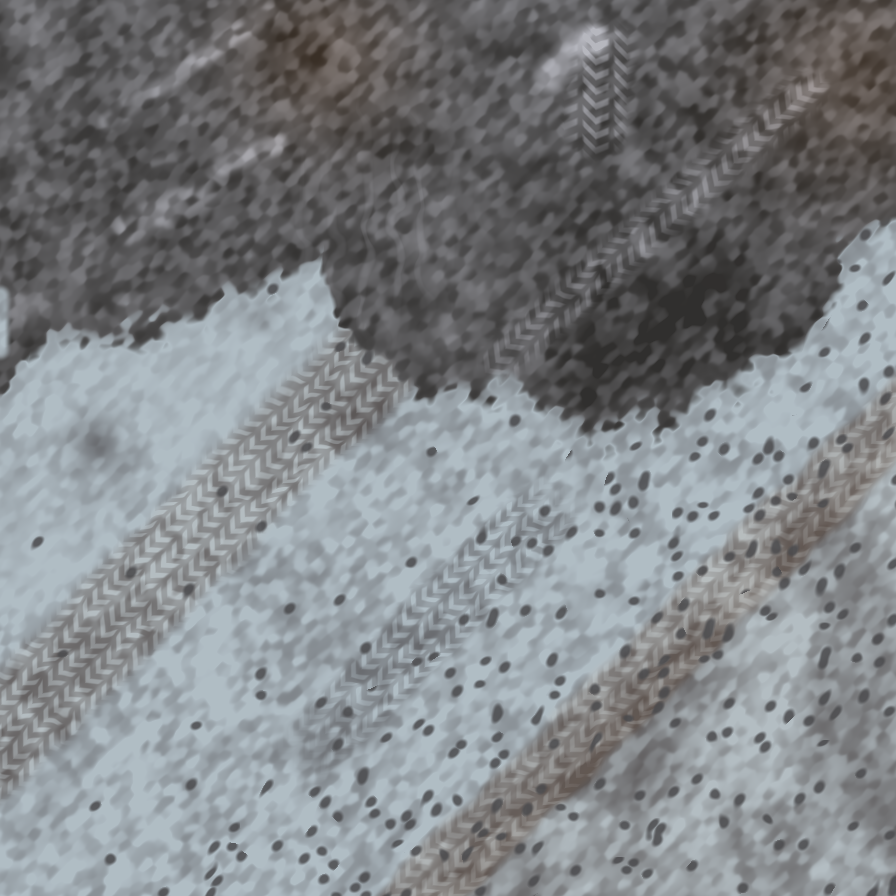
Reproduce this texture procedurally as a WebGL 2 fragment shader.

```glsl
#version 300 es
precision highp float;

uniform vec2 u_resolution;
out vec4 fragColor;

const vec3 SNOW   = vec3(0.69, 0.74, 0.77);
const vec3 SLUSH  = vec3(0.39, 0.395, 0.41);
const vec3 PEBBLE = vec3(0.29, 0.29, 0.30);
const vec3 SOIL   = vec3(0.19, 0.185, 0.18);
const vec3 STONE  = vec3(0.48, 0.48, 0.495);
const vec3 RUST   = vec3(0.035, 0.0, -0.03);
const float TREAD_PITCH = 0.0165;
const float EDGE_SOFT = 0.011;
const vec2 GRAIN_SCALE = vec2(75.0, 115.0);
const vec2 PEBBLE_SCALE = vec2(40.0, 58.0);

vec2 hash2(vec2 c) {
    vec3 h = fract(c.xyx * vec3(0.1031, 0.1030, 0.0973));
    h += dot(h, h.yzx + 33.33);
    return fract((h.xx + h.yz) * h.zy);
}

// Cellular noise: x = blended cell value, y = nearest distance, z = nearest id
vec3 cells(vec2 p) {
    vec2 base = floor(p), f = p - base;
    float sum = 0.0, weight = 0.0, nearest = 9.0, id = 0.0;
    for (int j = -1; j <= 1; j++)
    for (int i = -1; i <= 1; i++) {
        vec2 o = vec2(i, j);
        vec2 h = hash2(base + o + 71.0);
        vec2 r = o + 0.15 + 0.7 * h - f;
        float d = dot(r, r), w = exp(-5.0 * d);
        float value = fract(h.x * 7.3 + h.y * 13.7);
        sum += value * w;
        weight += w;
        if (d < nearest) { nearest = d; id = value; }
    }
    return vec3(sum / weight, sqrt(nearest), id);
}

float ramp(float a, float b, float x) { return clamp((x - a) / (b - a), 0.0, 1.0); }

float blob(vec2 p, vec2 c, vec2 r) {
    vec2 q = (p - c) / r;
    return exp(-dot(q, q));
}

float streak(vec2 p, vec2 a, vec2 b, float w) {
    vec2 d = b - a;
    float h = clamp(dot(p - a, d) / dot(d, d), 0.0, 1.0);
    return 1.0 - smoothstep(0.3 * w, w, length(p - a - d * h));
}

float band(float x, float centre, float halfWidth) {
    return 1.0 - smoothstep(0.75, 1.15, abs(x - centre) / halfWidth);
}

// Height of the snow line
float snowLine(float x) {
    float y = 0.557 + 0.058 * ramp(0.0, 0.03, x) + 0.007 * ramp(0.03, 0.13, x);
    y += 0.089 * ramp(0.13, 0.354, x) - 0.07 * ramp(0.358, 0.376, x);
    y += 0.02 * ramp(0.47, 0.56, x) - 0.084 * ramp(0.376, 0.47, x);
    y += 0.105 * ramp(0.664, 0.898, x) - 0.072 * ramp(0.56, 0.664, x);
    return y + 0.097 * ramp(0.898, 0.94, x) + 0.046 * ramp(0.94, 1.0, x);
}

// Chevron bars split into ribs
float tread(float along, float across, float ribWidth) {
    float rib = abs(fract(across / ribWidth) - 0.5);
    float bar = sin(6.2832 * (along / TREAD_PITCH + 1.5 * rib));
    return smoothstep(-0.5, 0.8, bar) * smoothstep(0.03, 0.15, rib);
}

void main() {
    vec2 p = gl_FragCoord.xy / u_resolution;
    vec2 diag = vec2(p.x + p.y, p.y - p.x) * 0.7071;
    vec3 grainCell = cells(diag * GRAIN_SCALE);
    float grain = grainCell.x - 0.5;
    float clump = cells(p * 30.0 + 5.0).x - 0.5;
    float mottle = cells(p * 10.0 + 19.0).x - 0.5;
    float across = p.y - p.x + 0.012 * clump + 0.01 * mottle;
    float along = diag.x + 0.006 * clump;

    // Bare ground
    float dark = blob(p, vec2(0.75, 0.62), vec2(0.13, 0.07))
               + 0.8 * blob(p, vec2(0.82, 0.74), vec2(0.08, 0.08))
               + 0.7 * blob(p, vec2(0.68, 0.54), vec2(0.06, 0.05))
               + 0.7 * blob(p, vec2(0.99, 0.93), vec2(0.08, 0.10));
    float tone = 0.56 + 0.75 * grain + 0.35 * clump + 0.35 * mottle - 0.34 * dark;
    tone += 0.2 * blob(p, vec2(0.58, 0.87), vec2(0.05, 0.05));
    float scuff = 0.5 * streak(p, vec2(0.12, 0.863), vec2(0.30, 0.987), 0.014)
                + 0.55 * streak(p, vec2(0.145, 0.745), vec2(0.24, 0.79), 0.024)
                + 0.7 * streak(p, vec2(0.25, 0.815), vec2(0.31, 0.84), 0.016);
    tone += scuff * (0.75 + grain);
    float crossing = streak(p, vec2(0.56, 0.60), vec2(0.90, 0.90), 0.032);
    tone += crossing * (0.12 + 0.38 * tread(along, across, 0.045));
    float combed = blob(p, vec2(0.42, 0.75), vec2(0.08, 0.10));
    tone += 0.22 * combed * smoothstep(0.4, 1.0, sin(p.x * 190.0 + 5.0 * clump));
    float printMark = streak(p, vec2(0.665, 0.86), vec2(0.675, 0.94), 0.045);
    tone += 0.6 * printMark * tread(p.y + 0.3 * p.x, p.x, 0.035);
    tone += 0.75 * streak(p, vec2(0.615, 0.915), vec2(0.66, 0.955), 0.026);
    vec3 ground = mix(SOIL, STONE, clamp(tone, 0.0, 1.8));
    float rust = blob(p, vec2(0.36, 0.94), vec2(0.10)) + blob(p, vec2(0.96, 0.92), vec2(0.13));
    ground += RUST * rust;

    // Tyre tracks running up to the right
    float leftTrack = band(across, 0.18, 0.075);
    float midTrack = band(across, -0.178, 0.055) * smoothstep(0.30, 0.52, diag.x)
                   * (1.0 - smoothstep(0.70, 0.78, diag.x));
    float rightTrack = band(across, -0.47, 0.055);
    float worn = smoothstep(-0.42, -0.53, across);
    float bars = tread(along, across, 0.036);

    // Snow cover and its dirt
    float clean = blob(p, vec2(0.21, 0.58), vec2(0.17, 0.11))
                + blob(p, vec2(0.03, 0.38), vec2(0.10, 0.09));
    float dirt = 0.16 + (0.65 * grain + 0.25 * clump) * (1.0 - 0.65 * min(clean, 1.0));
    dirt += 0.2 * mottle - 0.06 * clean;
    dirt += leftTrack * (0.50 - 0.42 * bars) + midTrack * (0.38 - 0.38 * bars);
    dirt += rightTrack * (0.42 - 0.25 * bars) + worn * (0.22 + 0.5 * mottle);
    dirt += 0.04 * sin(across * 130.0 + 3.0 * mottle);
    dirt += 0.45 * blob(p, vec2(0.11, 0.505), vec2(0.03, 0.026))
          + 0.30 * blob(p, vec2(0.30, 0.645), vec2(0.022, 0.025))
          + 0.45 * blob(p, vec2(0.90, 0.39), vec2(0.04, 0.03))
          + 0.30 * blob(p, vec2(0.385, 0.165), vec2(0.05, 0.035))
          + 0.25 * blob(p, vec2(0.41, 0.53), vec2(0.06, 0.05));
    dirt -= 0.3 * streak(p, vec2(0.10, 0.13), vec2(0.17, 0.19), 0.013);
    vec3 snow = mix(SNOW, SLUSH, clamp(dirt, 0.0, 1.15));
    snow += 0.8 * RUST * (0.6 * leftTrack + rightTrack + 0.4 * worn);

    // Scattered pebbles, denser to the lower right
    vec3 stones = cells(diag * PEBBLE_SCALE + 0.6 * clump);
    float density = 0.03 + 0.22 * smoothstep(0.0, -0.45, across)
                  + 0.22 * blob(p, vec2(0.75, 0.46), vec2(0.10, 0.08))
                  + 0.12 * blob(p, vec2(0.40, 0.12), vec2(0.16, 0.10));
    float pebble = step(stones.z, density) * (1.0 - smoothstep(0.17, 0.40, stones.y));
    snow = mix(snow, PEBBLE, 0.85 * pebble);

    // Ragged snow line
    float depth = snowLine(p.x + 0.015 * clump) - p.y + 0.035 * grain + 0.035 * clump;
    float cover = smoothstep(-EDGE_SOFT, EDGE_SOFT, depth);
    cover = max(cover, streak(p, vec2(0.0, 0.61), vec2(0.0, 0.67), 0.014));
    fragColor = vec4(mix(ground, snow, cover), 1.0);
}
```
